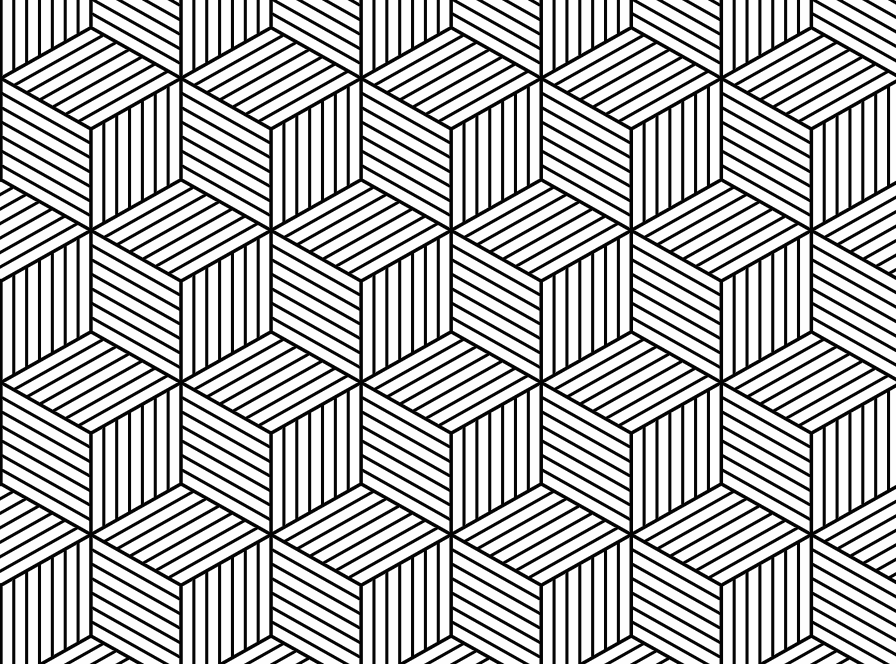
This pattern is drawn by a Shadertoy shader. Its source:

```glsl
// Stacked cubes in line art: each rhombic face is hatched with seven bands.
// Two skewed axes split the plane into a triangle grid; the lattice vertex
// class modulo 3 tells which cube face each triangle belongs to.

// Distance to the nearest whole number.
float toInteger(float t) {
    return abs(fract(t + 0.5) - 0.5);
}

// Ink coverage of a line with the given half width, softened over one pixel.
float ink(float dist, float halfWidth, float pixel) {
    return clamp((halfWidth - dist) / pixel + 0.5, 0.0, 1.0);
}

void mainImage(out vec4 fragColor, in vec2 fragCoord) {
    // One unit is half a cube width; the origin is a cube's front corner.
    float pixel = 9.95 / iResolution.x;
    vec2 p = fragCoord * pixel - vec2(1.01, 5.941);
    p.y /= 1.126;

    // Line families: across (vertical), rising and falling.
    float across = p.x;
    float rising = p.y - 0.5 * p.x;
    float falling = p.y + 0.5 * p.x;

    // Find the face from the vertex class and the half of the rhombus.
    vec2 skew = vec2(rising, falling);
    vec2 cell = floor(skew);
    vec2 local = skew - cell;
    float vertexClass = mod(cell.x + cell.y + 0.5, 3.0);
    bool topFace = vertexClass < 1.0;
    bool rightFace = !topFace && ((vertexClass < 2.0) == (local.y > local.x));

    // Per face: the hatched axis first, the other edge axis second.
    // Slanted axes are scaled to true distance.
    const float slant = 0.981;
    vec2 axes = vec2(falling, across);
    vec2 scale = vec2(slant, 1.0);
    if (topFace) {
        axes = vec2(rising, falling);
        scale = vec2(slant);
    } else if (rightFace) {
        axes = vec2(across, rising);
        scale = vec2(1.0, slant);
    }

    // Inner hatching and face outlines.
    float hatch = toInteger(axes.x * 7.0) / 7.0 * scale.x;
    float edge = min(toInteger(axes.x) * scale.x, toInteger(axes.y) * scale.y);
    float coverage = max(ink(hatch, 0.017, pixel), ink(edge, 0.0195, pixel));

    fragColor = vec4(mix(vec3(0.995), vec3(0.01), coverage), 1.0);
}
```
